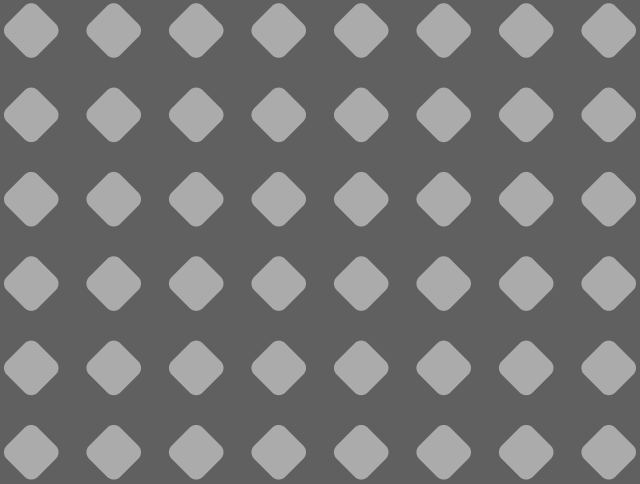
Give the GLSL for this pattern, as a Shadertoy shader.

```glsl
// Lengths are fractions of the canvas width
const vec2 PITCH = vec2(0.1289, 0.1318);
const vec2 FIRST_CENTER = vec2(0.0488, 0.0496);
const float HALF_SIDE = 0.0344;
const float CORNER_RADIUS = 0.0146;
const vec3 GROUND_COLOR = vec3(0.376);
const vec3 DIAMOND_COLOR = vec3(0.67);

// Signed distance to a rounded square standing on its corner
float roundedDiamond(vec2 p, float halfSide, float radius) {
    vec2 turned = vec2(p.x + p.y, p.y - p.x) * inversesqrt(2.0);
    vec2 q = abs(turned) - (halfSide - radius);
    return length(max(q, 0.0)) + min(max(q.x, q.y), 0.0) - radius;
}

// Offset from the nearest grid center
vec2 repeatCell(vec2 p) {
    vec2 cell = (p - FIRST_CENTER) / PITCH;
    return (fract(cell + 0.5) - 0.5) * PITCH;
}

void mainImage(out vec4 fragColor, in vec2 fragCoord) {
    vec2 uv = fragCoord / iResolution.x;
    float pixel = 1.0 / iResolution.x;

    float dist = roundedDiamond(repeatCell(uv), HALF_SIDE, CORNER_RADIUS);
    float coverage = clamp(0.5 - dist / pixel, 0.0, 1.0);

    fragColor = vec4(mix(GROUND_COLOR, DIAMOND_COLOR, coverage), 1.0);
}
```
